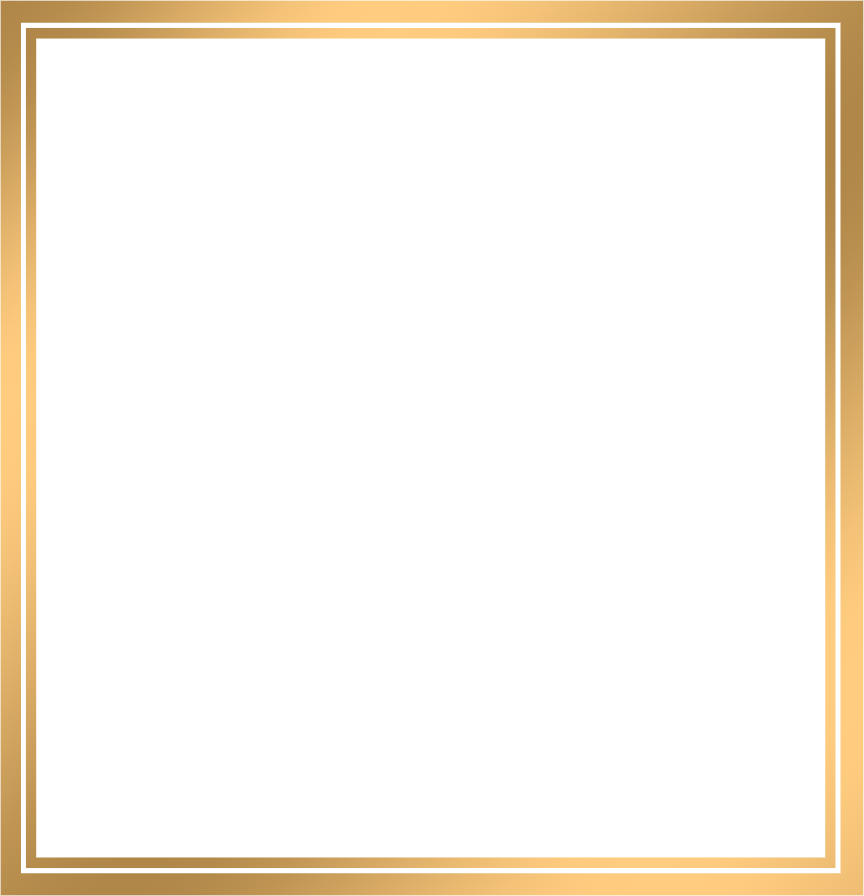
Give the GLSL for this background, as a Shadertoy shader.

```glsl
// A white panel inside a double gold border.
// Nested rectangles are layered with one-pixel soft edges; each gold band
// carries a diagonal metallic gradient stretched over its own rectangle.

const vec3 WHITE = vec3(1.0);
const vec3 DARK_GOLD = vec3(0.69, 0.53, 0.285);
const vec3 BRIGHT_GOLD = vec3(1.0, 0.80, 0.50);

// Soft coverage of the rectangle lo..hi, given in canvas fractions.
float boxCoverage(vec2 uv, vec2 lo, vec2 hi) {
    vec2 inset = min(uv - lo, hi - uv) * iResolution.xy;
    return clamp(min(inset.x, inset.y) + 0.5, 0.0, 1.0);
}

// Metallic sheen running from the top left to the bottom right corner.
vec3 goldSheen(vec2 uv, vec2 lo, vec2 hi) {
    vec2 p = (uv - lo) / (hi - lo);
    float t = 0.5 * (p.x + 1.0 - p.y);
    float firstGlow = smoothstep(0.0, 0.22, t) * (1.0 - smoothstep(0.24, 0.56, t));
    float secondGlow = smoothstep(0.57, 0.86, t) * (1.0 - 0.3 * smoothstep(0.90, 1.05, t));
    return mix(DARK_GOLD, BRIGHT_GOLD, firstGlow + secondGlow);
}

void mainImage(out vec4 fragColor, in vec2 fragCoord) {
    vec2 uv = fragCoord / iResolution.xy;

    // Rectangle corners, from the outside in
    vec2 outerLo = vec2(0.0007), outerHi = vec2(0.9992, 0.9993);
    vec2 gapLo = vec2(0.0243, 0.0254), gapHi = vec2(0.9728, 0.9746);
    vec2 innerLo = vec2(0.0300, 0.0312), innerHi = vec2(0.9670, 0.9688);
    vec2 panelLo = vec2(0.0419, 0.0430), panelHi = vec2(0.9551, 0.9570);

    // Broad outer band, then the thin white gap
    vec3 color = mix(WHITE, goldSheen(uv, outerLo, outerHi), boxCoverage(uv, outerLo, outerHi));
    color = mix(color, WHITE, boxCoverage(uv, gapLo, gapHi));

    // Narrow inner band, then the white panel
    color = mix(color, goldSheen(uv, innerLo, innerHi), boxCoverage(uv, innerLo, innerHi));
    color = mix(color, WHITE, boxCoverage(uv, panelLo, panelHi));

    fragColor = vec4(color, 1.0);
}
```
